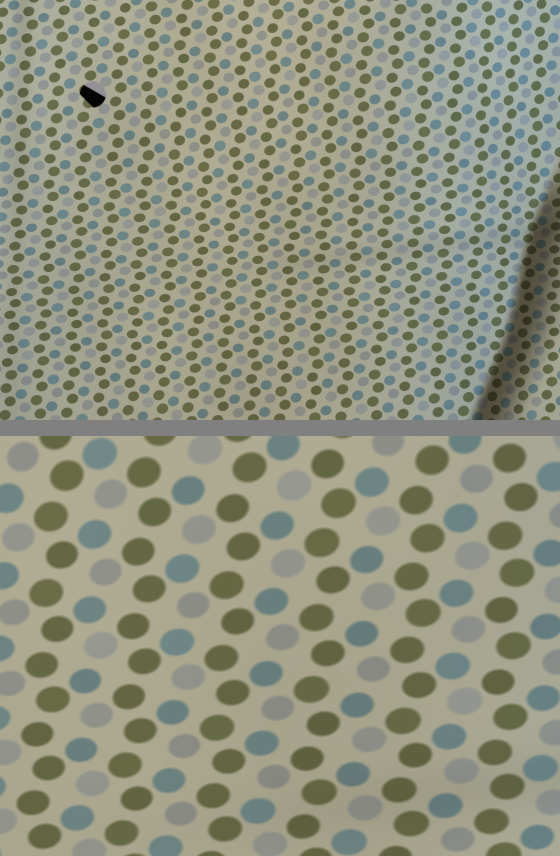
Top, the full canvas; bottom, a detail of the centre.
Write a Shadertoy shader that draws this texture.

```glsl
// Softly draped cotton printed with staggered olive, blue and grey dots.

const vec3 CREAM = vec3(0.675, 0.660, 0.565);
const vec3 OLIVE = vec3(0.395, 0.405, 0.265);
const vec3 BLUE = vec3(0.420, 0.510, 0.505);
const vec3 GREY = vec3(0.565, 0.570, 0.540);
const vec3 COOL_LIGHT = vec3(0.93, 1.02, 1.15);
const vec3 FOLD_SHADE = vec3(0.52, 0.49, 0.44);
const vec3 HOLE_DARK = vec3(0.02);
const vec3 HOLE_RIM = vec3(0.58, 0.57, 0.59);

const vec2 DOT_SPACING = vec2(0.0364, 0.0322); // column and row steps, canvas height = 1
const vec2 DOT_ORIGIN = vec2(0.544, 0.110);
const float DOT_RADIUS = 0.365;                // in dot spacings
const float ZIGZAG = 0.3;                      // sideways shift of every second dot
const float LEAN = 0.06;
const float RISE = 0.04;
const float SQUEEZE = 0.07;                    // rows gathered in the lower half
const float PRINT_BLUR = 0.06;
const vec2 HOLE_CENTER = vec2(0.221, 0.225);
const float HOLE_RADIUS = 0.031;

float hash(vec2 p) {
    return fract(sin(dot(p, vec2(127.1, 311.7))) * 4375.85);
}

// Layered sines for gentle cloth movement
float ripple(vec2 p) {
    return 0.5 * sin(9.0 * p.x + 3.0 * p.y)
         + 0.3 * sin(17.0 * p.x - 8.0 * p.y + 1.7)
         + 0.2 * sin(13.0 * p.y + 5.0 * p.x + 4.0);
}

// Cloth position measured in dot spacings; p.y runs downwards
vec2 clothGrid(vec2 p) {
    vec2 q = p + vec2(LEAN * p.y, RISE * p.x);
    q.x += 0.025 * smoothstep(1.10, 1.35, p.x);
    q.y += SQUEEZE * smoothstep(0.35, 0.95, p.y);
    q += 0.003 * vec2(ripple(p), ripple(p.yx + 2.0));
    return (q - DOT_ORIGIN) / DOT_SPACING;
}

// Printed dots: olive columns alternate with blue and grey ones
vec3 printedCloth(vec2 g, float edge) {
    vec3 color = CREAM;
    float column = round(g.x);
    for (int i = -1; i <= 1; i++) {
        float k = column + float(i);
        float row = round(g.y - 0.5 * k);
        for (int j = -1; j <= 1; j++) {
            float m = row + float(j);
            float oddRow = mod(m, 2.0);
            vec2 center = vec2(k + ZIGZAG * oddRow, m + 0.5 * k);
            float variation = hash(vec2(k, m)) - 0.5;
            float d = length(g - center) - DOT_RADIUS - 0.03 * variation;
            vec3 ink = mod(k, 2.0) > 0.5 ? OLIVE : mix(BLUE, GREY, oddRow);
            ink *= 1.0 + 0.08 * variation;
            color = mix(ink, color, smoothstep(-edge, edge, d));
        }
    }
    return color;
}

// Light falling on the cloth, with its soft creases and the deep right fold
vec3 clothLight(vec2 p) {
    float cool = smoothstep(0.70, 1.25, p.x) + 0.4 * (1.0 - smoothstep(0.0, 0.5, p.x));
    float fold = p.x - (1.30 - 0.31 * (p.y - 0.45)) + 0.008 * sin(14.0 * p.y);
    float beyond = smoothstep(-0.015, 0.02, fold);
    vec3 light = mix(vec3(1.0), COOL_LIGHT, cool * (1.0 - 0.7 * beyond));

    light *= 1.03 - 0.07 * p.y + 0.025 * ripple(p * 1.3);
    float leftCrease = (p.x - 0.055 + 0.03 * p.y) / 0.025;
    light *= 1.0 - 0.10 * exp(-leftCrease * leftCrease) * (1.0 - 0.6 * p.y);
    float longCrease = (p.y - 0.72 + 0.13 * p.x) / 0.025;
    light *= 1.0 - 0.06 * exp(-longCrease * longCrease) * smoothstep(0.4, 0.9, p.x);

    float shade = beyond * (1.0 - smoothstep(0.03, 0.15, fold));
    shade *= smoothstep(0.30, 0.55, p.y);
    return light * mix(vec3(1.0), FOLD_SHADE, shade);
}

// Small dark hole with a pale upper rim
vec3 addHole(vec3 color, vec2 p, float pixel) {
    vec2 h = p - HOLE_CENTER;
    float shape = max(length(h) - HOLE_RADIUS, dot(h, vec2(-0.7, 0.7)) - 0.021);
    float rim = smoothstep(-pixel, pixel, dot(h, vec2(0.5, -0.87)) - 0.009);
    vec3 inside = mix(HOLE_DARK, HOLE_RIM, rim);
    return mix(inside, color, smoothstep(-pixel, pixel, shape));
}

void mainImage(out vec4 fragColor, in vec2 fragCoord) {
    float pixel = 1.0 / iResolution.y;
    vec2 p = fragCoord * pixel;
    p.y = 1.0 - p.y;

    float edge = max(PRINT_BLUR, 0.8 * pixel / DOT_SPACING.y);
    vec3 color = printedCloth(clothGrid(p), edge) * clothLight(p);
    fragColor = vec4(addHole(color, p, pixel), 1.0);
}
```
